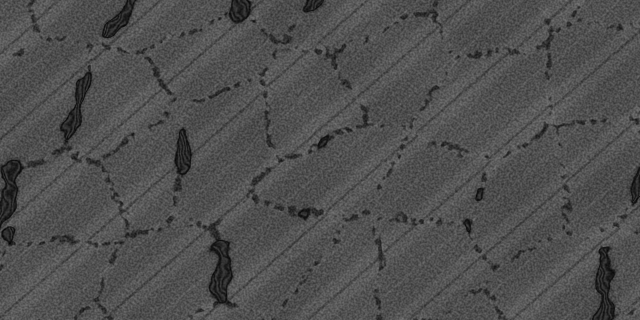
Give the GLSL for this texture, as a Shadertoy shader.

```glsl
#define CELLS 3.4          // fibre cells per canvas height
#define LEAN 0.3           // sideways slant of the cells
#define BAND_PERIOD 0.21
#define BAND_NORMAL vec2(-0.656, 0.755)
#define BASE_GREY 0.308
#define BAND_LIFT 0.042
#define GRAIN 0.125
#define LONG_SHARE 0.27    // share of edges with a long body
#define BODY_SHARE 0.62    // share of edges with any body
#define MEMBRANE_GREY 0.13
#define BODY_GREY 0.155
#define RIM_GREY 0.07

vec2 hash2(vec2 c) {
    vec3 q = fract(c.xyx * vec3(0.1031, 0.1030, 0.0973));
    q += dot(q, q.yzx + 33.33);
    return fract((q.xx + q.yz) * q.zy);
}

float cornerSlope(vec2 cell, vec2 offset) {
    float angle = 6.2832 * hash2(cell).x;
    return dot(vec2(cos(angle), sin(angle)), offset);
}

float gradientNoise(vec2 x) {
    vec2 i = floor(x), f = fract(x), e = vec2(1, 0);
    vec2 u = f * f * f * (f * (f * 6.0 - 15.0) + 10.0);
    float low = mix(cornerSlope(i, f), cornerSlope(i + e, f - e), u.x);
    float high = mix(cornerSlope(i + e.yx, f - e.yx), cornerSlope(i + 1.0, f - 1.0), u.x);
    return mix(low, high, u.y);
}

vec2 site(vec2 cell) {
    vec2 jitter = 0.15 + 0.7 * hash2(cell + 17.0);
    return cell + jitter + vec2(0.5 * mod(cell.y, 2.0), 0);
}

// Lumpy capsule on the edge between two cells: distance, then local position
vec3 organelle(vec2 x, vec2 cell) {
    vec2 h = hash2(cell + 71.0);
    if (h.x > BODY_SHARE) return vec3(9.0);
    bool isLong = h.x < LONG_SHARE;
    vec2 step2 = (isLong || h.y < 0.5) ? vec2(1, 0) : vec2(0, 1);
    vec2 a = site(cell), b = site(cell + step2);
    vec2 across = normalize(b - a), d = x - 0.5 * (a + b);
    vec2 q = vec2(dot(d, across), dot(d, vec2(-across.y, across.x)));
    float halfLength = isLong ? mix(0.2, 0.42, h.y) : 0.05 * h.y;
    float t = clamp(q.y, -halfLength, halfLength);
    float radius = (isLong ? 0.1 : 0.075) * (0.74 + 0.26 * cos(t * 15.0 + 6.0 * h.y));
    return vec3(length(q - vec2(0, t)) - radius, q);
}

// Light bands with a dark central line, and a thin pale line halfway between
float sarcomere(vec2 p, float shift) {
    float u = (dot(p, BAND_NORMAL) + 0.417 + shift) / BAND_PERIOD;
    float fromLine = abs(fract(u + 0.5) - 0.5) * BAND_PERIOD;
    float fromMid = 0.5 * BAND_PERIOD - fromLine;
    float band = 1.0 - smoothstep(0.026, 0.052, fromLine);
    float dark = 1.0 - smoothstep(0.001, 0.0065, fromLine);
    float pale = 1.0 - smoothstep(0.0005, 0.005, fromMid);
    return BAND_LIFT * band - 0.085 * dark + 0.035 * pale;
}

void mainImage(out vec4 fragColor, in vec2 fragCoord) {
    vec2 p = fragCoord / iResolution.y;
    float aa = CELLS / iResolution.y;

    // Slanted, gently warped cell space
    vec2 x = p * CELLS + 20.0;
    x.x -= LEAN * p.y * CELLS;
    x += 0.13 * vec2(gradientNoise(p * 7.0), gradientNoise(p * 7.0 + 40.0));
    x += 0.035 * vec2(gradientNoise(p * 33.0), gradientNoise(p * 33.0 + 80.0));
    vec2 home = floor(x), nearest = vec2(0), nearestCell = vec2(0);

    // Nearest cell and nearest organelle
    float best = 99.0;
    vec3 body = vec3(9.0);
    for (int j = -2; j <= 2; j++)
    for (int i = -2; i <= 2; i++) {
        vec2 cell = home + vec2(i, j), s = site(cell);
        float d = length(s - x);
        if (d < best) { best = d; nearest = s; nearestCell = cell; }
        vec3 o = organelle(x, cell);
        if (o.x < body.x) body = o;
    }

    // Distance to the cell border
    float border = 9.0;
    for (int j = -2; j <= 2; j++)
    for (int i = -2; i <= 2; i++) {
        vec2 s = site(home + vec2(i, j)), gap = s - nearest;
        if (dot(gap, gap) > 0.0001)
            border = min(border, dot(0.5 * (s + nearest) - x, normalize(gap)));
    }

    // Banded fibres with a faint filament lattice
    float shift = 0.012 * (hash2(nearestCell + 5.0).x - 0.5);
    float grey = BASE_GREY + sarcomere(p, shift) + 0.035 * gradientNoise(p * 4.0);
    grey += 0.008 * sin(dot(p, vec2(390, 210))) * sin(dot(p, vec2(-120, 430)));

    // Pale sheath and broken dark specks along the borders
    float speck = gradientNoise(p * 52.0) + 0.75 * gradientNoise(p * 13.0 + 9.0);
    float sheath = 1.0 - smoothstep(0.02, 0.07, border);
    float membrane = 1.0 - smoothstep(0.012, 0.042 + 0.03 * speck, border);
    grey += 0.025 * sheath;
    grey = mix(grey, MEMBRANE_GREY, 0.85 * membrane * smoothstep(-0.12, 0.28, speck));

    // Dark organelles with folded inner layers and a darker rim
    float inside = 1.0 - smoothstep(-aa, aa, body.x);
    float halo = 1.0 - smoothstep(0.0, 0.05, body.x);
    float folds = sin(body.y * 130.0 + body.z * 25.0 + 9.0 * gradientNoise(p * 28.0));
    float rim = smoothstep(-0.03, -0.01, body.x);
    float bodyGrey = mix(BODY_GREY + 0.06 * folds, RIM_GREY, rim);
    grey = mix(grey - 0.05 * halo, bodyGrey, inside);

    // Fine grain, turned away from the pixel axes
    vec2 g = mat2(0.8, 0.6, -0.6, 0.8) * p;
    float grain = gradientNoise(g * 155.0) + 0.5 * gradientNoise(g.yx * 97.0 + 30.0);
    grey += GRAIN * grain * mix(1.0, 0.55, inside);

    fragColor = vec4(vec3(clamp(grey, 0.0, 1.0)), 1.0);
}
```
